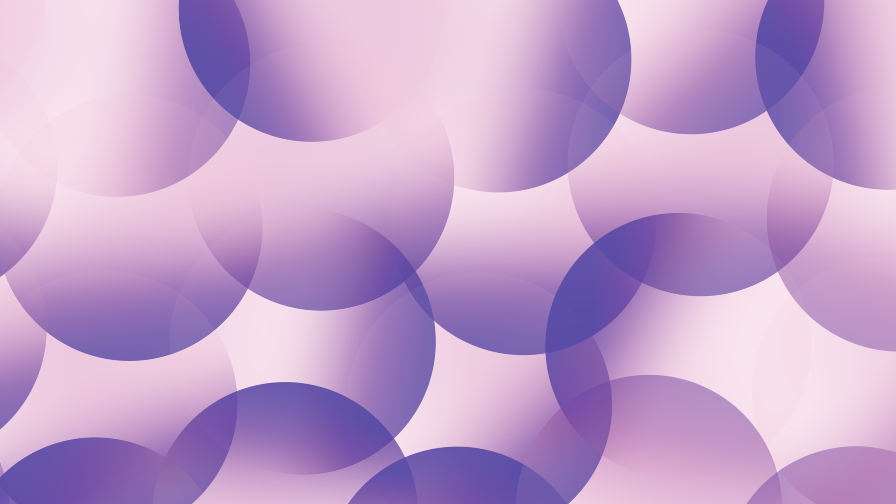
Give the GLSL for this background, as a Shadertoy shader.

```glsl
const float RADIUS = 0.264;
const vec2 SPACING = vec2(0.385, 0.335);
const int LAST_COLUMN = 5;
const int LAST_ROW = 3;

const vec3 WHITE_PINK = vec3(0.98, 0.92, 0.95);
const vec3 BLUSH = vec3(0.92, 0.79, 0.88);
const vec3 ROSE = vec3(0.95, 0.78, 0.86);
const vec3 ORCHID = vec3(0.61, 0.42, 0.70);
const vec3 MAUVE = vec3(0.75, 0.50, 0.73);
const vec3 INDIGO = vec3(0.34, 0.29, 0.65);

float hash(vec2 p) {
    return fract(sin(dot(p, vec2(127.1, 311.7))) * 43758.5453);
}

// Staggered lattice with a slight sway per row and a little jitter
vec2 discCenter(vec2 cell) {
    float stagger = 0.12 * (mod(cell.x, 2.0) - 0.5);
    float sway = 0.05 * sin(1.6 * (cell.y - 1.0));
    vec2 jitter = vec2(hash(cell + 3.1), hash(cell + 7.7)) - 0.5;
    return cell * SPACING + vec2(0.21 + sway, stagger - 0.07) + 0.06 * jitter;
}

// Direction toward the deep rim: up in the lowest row, sideways in the top row,
// mostly down between them
vec2 rimDirection(vec2 cell) {
    float swing = 2.0 * hash(cell + 13.3) - 1.0;
    float angle = -1.57 + 2.2 * swing * swing * swing;
    if (cell.y < 0.5) {
        angle = 1.8 + 0.6 * swing;
    } else if (cell.y > 2.5) {
        angle = -1.57 + 1.1 * (2.0 * mod(cell.x, 2.0) - 1.0) * sign(cell.x - 2.5) + 0.4 * swing;
    }
    return vec2(cos(angle), sin(angle));
}

// Rose fades through orchid into indigo; alpha rises toward the rim
vec4 discPaint(float t, float depth) {
    vec3 middle = mix(MAUVE, ORCHID, depth);
    vec3 color = mix(ROSE, middle, smoothstep(0.35, 0.8, t));
    color = mix(color, INDIGO, smoothstep(0.62, 1.05, t) * mix(0.4, 1.0, depth));
    float alpha = mix(0.18, mix(0.68, 0.9, depth), smoothstep(0.28, 0.85, t));
    return vec4(color, alpha);
}

vec3 backdrop(vec2 p) {
    float glow = 0.5 + 0.5 * cos(7.0 * p.x + 2.0 * sin(5.0 * p.y));
    return mix(BLUSH, WHITE_PINK, glow);
}

// Half-multiplied glass keeps overlaps deep and clear
vec3 tintGlass(vec3 base, vec3 color) {
    vec3 filtered = color * mix(vec3(1.0), min(base / BLUSH, 1.0), 0.6);
    return max(filtered, INDIGO);
}

vec3 addDisc(vec3 base, vec2 p, vec2 cell, float pixel) {
    vec2 offset = p - discCenter(cell);
    float edge = length(offset) - RADIUS;
    float mask = 1.0 - smoothstep(-0.6 * pixel, 0.6 * pixel, edge);
    float t = 0.5 + 0.5 * dot(offset, rimDirection(cell)) / RADIUS;
    float depth = smoothstep(0.05, 0.5, hash(cell + 21.9));
    vec4 paint = discPaint(t, depth);
    return mix(base, tintGlass(base, paint.rgb), paint.a * mask);
}

void mainImage(out vec4 fragColor, in vec2 fragCoord) {
    float pixel = 1.0 / iResolution.y;
    vec2 p = fragCoord * pixel;
    vec3 color = backdrop(p);

    // Translucent discs, layered from the top row down
    for (int row = LAST_ROW; row >= 0; row--) {
        for (int column = -1; column <= LAST_COLUMN; column++) {
            color = addDisc(color, p, vec2(column, row), pixel);
        }
    }
    fragColor = vec4(color, 1.0);
}
```
